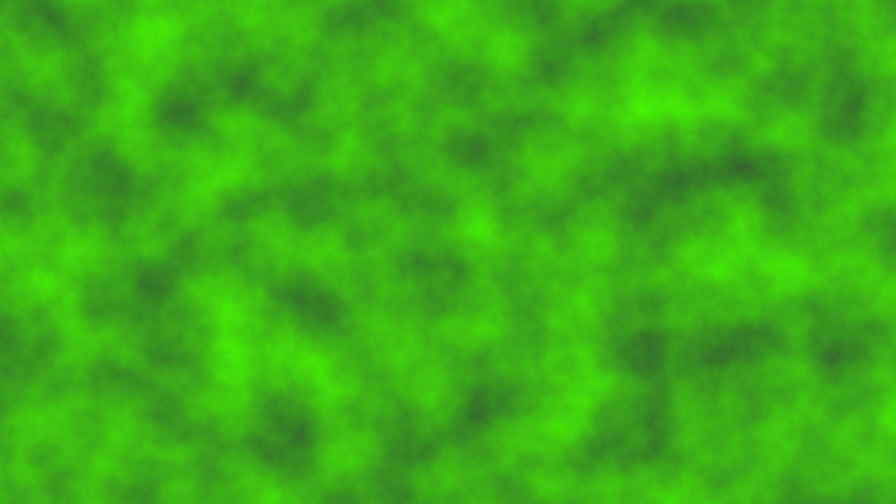
Give the GLSL for this texture, as a Shadertoy shader.

```glsl
// Soft mottled green clouds made from layered gradient noise.

// Unit gradient with a pseudo-random direction for a lattice point
vec2 gradientAt(vec2 cell) {
    uvec2 q = uvec2(ivec2(cell) + 4096);
    uint h = q.x * 1597334677u ^ q.y * 3812015801u;
    h = (h ^ (h >> 15)) * 2246822519u;
    h = (h ^ (h >> 13)) * 3266489917u;
    float angle = 6.2831853 * float((h ^ (h >> 16)) & 65535u) / 65536.0;
    return vec2(cos(angle), sin(angle));
}

float gradientNoise(vec2 p) {
    vec2 cell = floor(p), f = p - cell;
    vec2 u = f * f * f * (f * (f * 6.0 - 15.0) + 10.0);
    vec2 e = vec2(1.0, 0.0);
    float bottom = mix(dot(gradientAt(cell), f),
                       dot(gradientAt(cell + e.xy), f - e.xy), u.x);
    float top = mix(dot(gradientAt(cell + e.yx), f - e.yx),
                    dot(gradientAt(cell + e.xx), f - e.xx), u.x);
    return mix(bottom, top, u.y);
}

// Six octaves, each turned and shifted to hide the lattice
float clouds(vec2 p) {
    mat2 turnAndDouble = 2.0 * mat2(0.8, 0.6, -0.6, 0.8);
    float sum = 0.0, amplitude = 1.0;
    for (int i = 0; i < 6; i++) {
        sum += amplitude * gradientNoise(p);
        p = turnAndDouble * p + vec2(17.3, 9.1);
        amplitude *= 0.5;
    }
    return sum;
}

void mainImage(out vec4 fragColor, in vec2 fragCoord) {
    vec2 uv = fragCoord / iResolution.y;
    float shade = clamp(0.5 + 0.555 * clouds(uv * 6.0 + 3.7), 0.0, 1.0);

    // Dull forest green in the hollows, vivid lime on the crests
    vec3 forest = vec3(0.195, 0.377, 0.184);
    vec3 lime = vec3(0.275, 0.977, 0.004);
    fragColor = vec4(mix(forest, lime, shade), 1.0);
}
```
